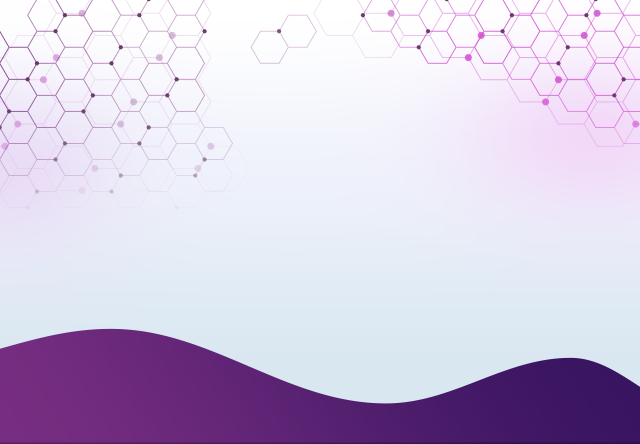
A WebGL 2 fragment shader for this background:

```glsl
#version 300 es
precision highp float;
// Pale backdrop with soft lilac glows, two overlapping honeycomb outlines
// with node dots fading from the top corners, and a violet wave below.
// Each honeycomb is a staggered grid; a region function chooses its cells.

#define CANVAS vec2(768.0, 536.0)  // design units, y pointing down
#define SMALL_SIDE 22.35
#define LARGE_SIDE 30.9
#define LINE_HALF 0.55
#define SMALL_DOT 2.5
#define LARGE_DOT 4.2
#define GLOW_STRENGTH 0.85

uniform vec2 u_resolution;
out vec4 outColor;

const vec3 VIOLET = vec3(0.47, 0.18, 0.51);
const vec3 INDIGO = vec3(0.22, 0.08, 0.38);
const vec3 MAGENTA = vec3(0.81, 0.28, 0.81);
const vec3 MAUVE = vec3(0.72, 0.53, 0.72);
const vec3 PLUM = vec3(0.36, 0.18, 0.36);

float unitPixel;

// Antialiased coverage of a shape from its signed distance
float cover(float d) {
  return clamp(0.5 - d / unitPixel, 0.0, 1.0);
}

float hash(vec2 p) {
  vec3 q = fract(vec3(p.xyx) * 0.1031);
  q += dot(q, q.yzx + 33.33);
  return fract((q.x + q.y) * q.z);
}

float hexagon(vec2 p, float side) {
  p = abs(p);
  return max(p.y, dot(p, vec2(0.866, 0.5))) - 0.866 * side;
}

float glow(vec2 p, vec2 center, vec2 radius) {
  vec2 q = (p - center) / radius;
  return exp(-dot(q, q));
}

// Strength of the cell at c: left cluster, right cluster, or small island
float cellStrength(vec2 c, vec2 island) {
  if (distance(c, island) < 30.0) return 0.75;
  if (c.x < 280.0) {
    float corner = step(c.x, 40.0) * step(c.y, 50.0);
    float side = step(c.x, 240.0 + 0.2 * max(c.y - 60.0, 0.0));
    return side * (1.0 - corner) * (1.0 - smoothstep(95.0, 255.0, c.y));
  }
  float edge = 18.0 + 0.45 * (c.x - 430.0);
  return step(430.0, c.x) * step(c.y, edge) * (1.0 - smoothstep(90.0, 210.0, c.y));
}

// x: outline coverage, y: dot coverage; the residue selects dotted corners
vec2 honeycomb(vec2 p, vec2 origin, float side, float dotRadius, float residue, vec2 island) {
  vec2 pitch = side * vec2(1.5, 0.866);
  vec2 grid = (p - origin) / pitch;
  vec2 ink = vec2(0.0);
  for (int i = -1; i <= 1; i++) {
    float column = round(grid.x) + float(i);
    float parity = mod(column, 2.0);
    for (int j = -1; j <= 1; j++) {
      float row = parity + 2.0 * (round((grid.y - parity) * 0.5) + float(j));
      vec2 center = origin + vec2(column, row) * pitch;
      float strength = cellStrength(center, island);
      vec2 q = p - center;
      float variation = mix(0.65, 1.0, hash(vec2(column, row) + 40.0));
      ink.x = max(ink.x, strength * variation * cover(abs(hexagon(q, side)) - LINE_HALF));
      // Opposite corners carry dots in two interleaved diagonal sequences
      float key = mod(3.0 * column + row - residue, 8.0);
      float corner = key < 0.5 ? 1.0 : -1.0;
      float dotted = 1.0 - step(0.5, mod(key, 4.0));
      float d = length(q - vec2(corner * side, 0.0)) - dotRadius;
      ink.y = max(ink.y, dotted * sqrt(strength) * cover(d));
    }
  }
  return ink;
}

// Smooth rise or fall between two turning points
float swell(float x, vec2 a, vec2 b) {
  float t = clamp((x - a.x) / (b.x - a.x), 0.0, 1.0);
  return (b.y - a.y) * (0.5 - 0.5 * cos(3.14159 * t));
}

float waveTop(float x) {
  vec2 crest = vec2(133.0, 397.0), trough = vec2(463.0, 487.0);
  vec2 hill = vec2(685.0, 432.0);
  return 445.0 + swell(x, vec2(-133.0, 445.0), crest) + swell(x, crest, trough)
    + swell(x, trough, hill) + swell(x, hill, vec2(851.0, 502.0));
}

void main() {
  vec2 uv = gl_FragCoord.xy / u_resolution;
  vec2 p = vec2(uv.x, 1.0 - uv.y) * CANVAS;
  unitPixel = CANVAS.x / u_resolution.x;

  // Backdrop: white through pale lavender to cool blue, then side glows
  vec3 color = mix(vec3(1.0), vec3(0.94, 0.95, 0.985), smoothstep(0.0, 220.0, p.y));
  color = mix(color, vec3(0.85, 0.905, 0.945), smoothstep(170.0, 470.0, p.y));
  color = mix(color, vec3(0.95, 0.83, 0.97), GLOW_STRENGTH * glow(p, vec2(710.0, 165.0), vec2(150.0, 95.0)));
  color = mix(color, vec3(0.91, 0.85, 0.96), GLOW_STRENGTH * glow(p, vec2(10.0, 205.0), vec2(130.0, 100.0)));

  // Pale large honeycomb underneath the finer, stronger one
  float right = smoothstep(350.0, 560.0, p.x);
  vec3 lineColor = mix(mix(VIOLET, MAUVE, smoothstep(0.0, 170.0, p.x)), MAGENTA, right);
  vec3 paleColor = mix(mix(vec3(0.8, 0.4, 0.8), MAUVE, smoothstep(40.0, 130.0, p.x)), MAGENTA, right);
  vec2 large = honeycomb(p, vec2(407.5, 16.0), LARGE_SIDE, LARGE_DOT, 2.0, vec2(431.0, 30.0));
  vec2 small = honeycomb(p, vec2(22.0, 76.4), SMALL_SIDE, SMALL_DOT, 0.0, vec2(340.0, 47.0));
  color = mix(color, paleColor, large.x * mix(0.28, 0.5, right));
  color = mix(color, paleColor, large.y * mix(0.55, 0.8, right));
  color = mix(color, lineColor, small.x * 0.9);
  color = mix(color, PLUM, small.y * 0.9);

  // Wave with a diagonal gradient; slope correction keeps its edge even
  float slope = (waveTop(p.x + 1.0) - waveTop(p.x - 1.0)) * 0.5;
  float body = cover((waveTop(p.x) - p.y) / sqrt(1.0 + slope * slope));
  float shade = (p.x + 0.6 * (CANVAS.y - p.y)) / CANVAS.x;
  vec3 waveColor = mix(VIOLET, INDIGO, smoothstep(-0.05, 1.1, shade));
  waveColor *= 1.0 - 0.25 * smoothstep(533.0, 535.0, p.y);
  outColor = vec4(mix(color, waveColor, body), 1.0);
}
```
